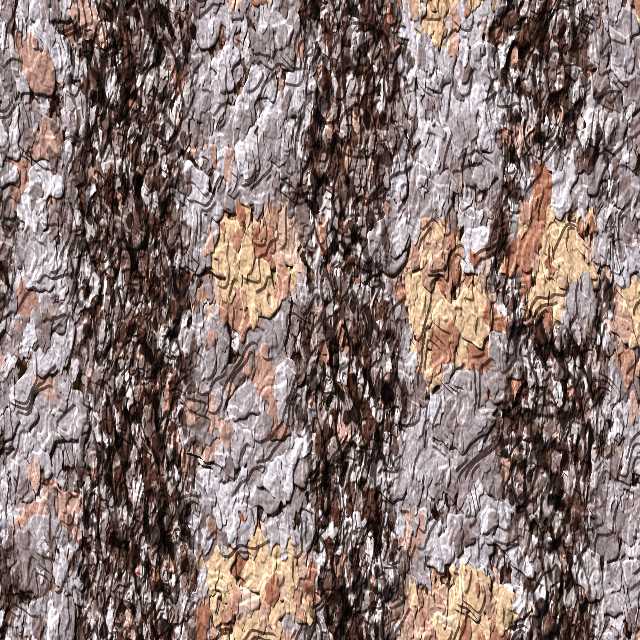
This texture is drawn by a WebGL 2 fragment shader. Its source:

```glsl
#version 300 es
precision highp float;
// Sunlit pine bark: flaky grey plates, fresh tan patches and dark rough furrows.
uniform vec2 u_resolution;
out vec4 fragColor;

vec2 hash2(vec2 p) {
  vec3 a = fract(p.xyx * vec3(0.1031, 0.1030, 0.0973));
  a += dot(a, a.yzx + 33.33);
  return fract((a.xx + a.yz) * a.zy);
}
// Gradient noise, roughly -1 to 1.
float noise(vec2 p) {
  vec2 i = floor(p), f = p - i, e = vec2(0.0, 1.0);
  vec2 u = f * f * f * (f * (f * 6.0 - 15.0) + 10.0);
  float a = dot(hash2(i) * 2.0 - 1.0, f);
  float b = dot(hash2(i + e.yx) * 2.0 - 1.0, f - e.yx);
  float c = dot(hash2(i + e.xy) * 2.0 - 1.0, f - e.xy);
  float d = dot(hash2(i + e.yy) * 2.0 - 1.0, f - e.yy);
  return 1.5 * mix(mix(a, b, u.x), mix(c, d, u.x), u.y);
}
// Oval scar of a lost branch, positive inside.
float knot(vec2 p) {
  return 1.0 - length((p - vec2(0.88, 0.63)) / vec2(0.08, 0.14));
}
// Positive on raised plates, negative in furrows.
float plate(vec2 p) {
  float h = 0.1 - cos(6.2832 * (p.x * 3.1 - 0.678));
  h += 0.8 * noise(p * vec2(8.0, 4.0)) - 0.5 * smoothstep(0.3, 0.1, p.x);
  float k = knot(p);
  return mix(h, 2.5 * k, smoothstep(-0.4, -0.1, k));
}
// Positive where the outer bark has peeled away.
float fresh(vec2 p) {
  float column = floor(p.x * 3.1 - 0.678);
  float bands = cos(6.2832 * (1.9 * (p.y - 0.58) + 0.1 * column));
  float f = bands + 0.8 * min(plate(p), 1.0) + 0.6 * noise(p * vec2(13.0, 7.0)) - 1.1;
  f -= 0.5 * step(1.0, abs(column - 0.5));
  return f + 1.8 * smoothstep(0.1, 0.3, knot(p));
}
// Terraced height of thin peeling sheets.
float sheets(vec2 q, float steps, float blur) {
  q += 0.35 * vec2(noise(q * 1.7 + 9.0), noise(q * 1.7 + 41.0));
  float h = steps * (noise(q) + 0.4 * noise(q * 2.3 + 5.0));
  return floor(h) + smoothstep(1.0 - blur, 1.0, fract(h));
}
// One layer of ragged flakes: depth inside the edge, random tone, centre.
vec4 flakes(vec2 p, vec2 freq, float seed, float share, float broad) {
  vec2 q = p * freq + seed * vec2(7.37, 3.61), shift = q - p * freq;
  vec2 w = q + 0.4 * vec2(noise(q * 1.2), noise(q * 1.2 + 31.7));
  w += 0.19 * vec2(noise(q * 3.3 + 11.0), noise(q * 3.3 + 53.0));
  vec2 cell = floor(w), centre = cell;
  float depth = -1.0, tone = 0.0;
  for (int j = -1; j <= 1; j++)
  for (int i = -1; i <= 1; i++) {
    vec2 c = cell + vec2(i, j);
    vec2 h = hash2(c + seed * 19.0), g = hash2(c + seed * 19.0 + 71.0);
    vec2 mid = c + 0.5 + 0.7 * (h - 0.5), d = w - mid;
    d.x += d.y * (g.x - 0.5) * 1.3;
    float inside = mix(0.25, 0.62, g.y) - length(d);
    if (fract(h.x * 7.0 + g.y * 5.0) < share && inside > depth) {
      depth = inside;
      tone = fract(g.x * 13.0 + h.y);
      centre = mid;
    }
  }
  centre = (centre - shift) / freq;
  if (broad > 0.5 && plate(centre) + 0.8 * (tone - 0.5) < 0.0) depth = -1.0;
  return vec4(depth / freq.x, tone, centre);
}
vec3 flakeColor(float tone, vec2 centre) {
  float other = fract(tone * 17.3);
  vec3 plateGrey = mix(vec3(0.50, 0.44, 0.44), vec3(0.84, 0.81, 0.84), tone);
  vec3 furrowGrey = mix(vec3(0.24, 0.16, 0.13), vec3(0.84, 0.80, 0.81), tone);
  vec3 c = mix(furrowGrey, plateGrey, smoothstep(-0.6, 0.5, plate(centre)));
  if (other > 0.93) c = mix(c, vec3(0.78, 0.56, 0.47), 0.6);
  vec3 rust = mix(vec3(0.64, 0.43, 0.34), vec3(0.85, 0.72, 0.66), tone);
  vec3 peeled = other < 0.5 ? vec3(0.87, 0.73, 0.59) : rust;
  return fresh(centre) + 0.4 * (other - 0.5) > 0.0 ? peeled : c;
}
void main() {
  vec2 uv = gl_FragCoord.xy / u_resolution.y, light = normalize(vec2(-0.45, 0.9));
  float aa = 0.7 / u_resolution.y;
  vec2 p = uv + vec2(0.015 * noise(uv * vec2(5.0, 4.0)), 0.0);
  float furrow = smoothstep(0.6, -0.5, plate(p));
  // Dark fibrous ground.
  float fibre = noise(p * vec2(95.0, 30.0)) + 0.6 * noise(p * vec2(190.0, 80.0));
  vec3 col = mix(vec3(0.12, 0.08, 0.06), vec3(0.56, 0.47, 0.44), smoothstep(-0.4, 0.8, fibre));
  // Stacked flakes: fine chips, broad plates, then loose small chips.
  for (int k = 0; k < 8; k++) {
    float n = float(k), broad = (k > 2 && k < 6) ? 1.0 : 0.0;
    vec2 freq = mix(vec2(52.0, 19.0), vec2(12.0, 7.0), broad) * (1.0 + 0.3 * mod(n, 3.0));
    float reach = mix(0.16, 0.09, broad) / freq.x, share = k > 5 ? 0.3 : 0.75;
    vec4 here = flakes(p, freq, n + 1.0, share, broad);
    vec4 toward = flakes(p + light * reach, freq, n + 1.0, share, broad);
    float cover = smoothstep(-aa, aa, here.x);
    col *= 1.0 - 0.78 * smoothstep(-aa, aa, toward.x) * (1.0 - cover);
    float slope = clamp((here.x - toward.x) / reach, -1.0, 1.0);
    float rim = smoothstep(0.1 / freq.x, 0.0, here.x);
    col = mix(col, flakeColor(here.y, here.zw) * (1.0 + 0.4 * slope * rim), cover);
  }
  // Sheet edges: sharp shadow on one side, bright lip on the other.
  for (int k = 0; k < 3; k++) {
    vec2 freq = vec2(17.0, 10.0) * exp2(float(k)) * vec2(1.0, 1.0 - 0.15 * float(k));
    float steps = k == 0 ? 3.0 : 1.8, blur = min(2.0 * aa * freq.x * steps, 0.6);
    float reach = 0.0055 - 0.001 * float(k);
    float rise = sheets(p + light * reach, steps, blur) - sheets(p, steps, blur);
    rise = sheets((p + light * reach) * freq, steps, blur) - sheets(p * freq, steps, blur);
    float strength = k == 0 ? 0.75 : mix(0.3, 0.85, furrow);
    col *= 1.0 - 0.75 * strength * clamp(rise, 0.0, 1.0);
    col = mix(col, col * 1.25 + 0.1, strength * clamp(-rise, 0.0, 1.0));
  }
  // Cracks, grain and warm dark tones.
  float crack = smoothstep(0.13, 0.05, abs(noise(p * vec2(46.0, 13.0) + 5.0)));
  float pit = smoothstep(0.22, 0.38, noise(p * vec2(72.0, 30.0) + 17.0));
  col *= 1.0 - furrow * clamp(0.6 * crack + 0.7 * pit, 0.0, 0.85);
  col *= 1.0 + 0.2 * noise(p * vec2(230.0, 180.0)) + 0.12 * noise(p * vec2(110.0, 70.0));
  col *= mix(vec3(1.12, 0.92, 0.83), vec3(1.06), smoothstep(0.1, 0.55, col.g));
  fragColor = vec4(clamp(col, 0.0, 1.0), 1.0);
}
```
